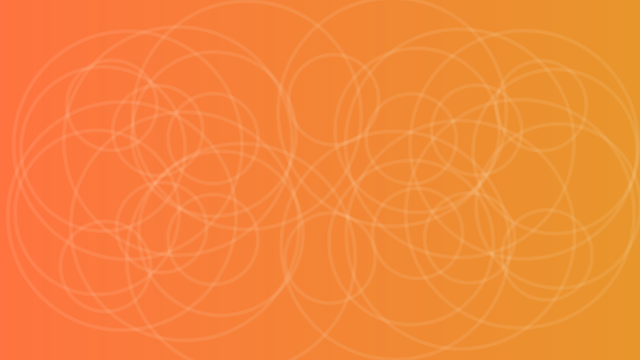
This background is drawn by a WebGL 2 fragment shader. Its source:

```glsl
#version 300 es
precision highp float;
// Overlapping faint rings in three sizes on a coral to amber gradient.

uniform vec2 u_resolution;
out vec4 fragColor;

const float PI = 3.14159;
const vec3 CORAL = vec3(1.0, 0.45, 0.25);
const vec3 AMBER = vec3(0.91, 0.585, 0.17);
const vec3 RING_TINT = vec3(1.0, 0.99, 0.93);
const float RING_OPACITY = 0.092;
const float LINE_WIDTH = 0.0100;   // lengths are in canvas heights
const float EDGE_SOFTNESS = 0.0012;
const float AXIS_HEIGHT = 0.49;

// Tier: radius, column count, mean offset from the axis, offset variation
const vec4 LARGE = vec4(0.317, 6.0, 0.145, 0.055);
const vec4 MEDIUM = vec4(0.228, 4.0, 0.125, 0.045);
const vec4 SMALL = vec4(0.125, 7.0, 0.165, 0.050);
const float SIDE_MARGIN = 0.005;
const float CLUSTERING = 0.5;      // pull of the columns towards the sides
const float COLUMN_JITTER = 0.020;
const float ROW_JITTER = 0.018;

float ringCoverage(vec2 p, vec2 center, float radius, float blur) {
    float edge = abs(length(p - center) - radius) - 0.5 * LINE_WIDTH;
    return 1.0 - smoothstep(-blur, blur, edge);
}

// Light passing through one tier: two loosely mirrored rows of rings
float tierTransmission(vec2 p, float aspect, vec4 tier, float inset, float waves, float blur) {
    float transmission = 1.0;
    float halfSpan = 0.5 * aspect - tier.x - SIDE_MARGIN - inset;
    for (float column = 0.0; column < tier.y; column++) {
        // Column position from -1 to 1, thinned out near the middle
        float t = 2.0 * column / (tier.y - 1.0) - 1.0;
        float spread = mix(t, sign(t) * sqrt(abs(t)), CLUSTERING);
        float sway = COLUMN_JITTER * sin(column * 1.9 + waves);
        float x = 0.5 * aspect + halfSpan * spread + sway;
        for (float side = -1.0; side <= 1.0; side += 2.0) {
            float shift = ROW_JITTER * sin(column * 3.7 + side + waves);
            float offset = tier.z + tier.w * cos(PI * waves * t) + shift;
            vec2 center = vec2(x + side * shift, AXIS_HEIGHT + side * offset);
            float coverage = ringCoverage(p, center, tier.x, blur);
            transmission *= 1.0 - RING_OPACITY * coverage;
        }
    }
    return transmission;
}

void main() {
    vec2 p = gl_FragCoord.xy / u_resolution.y;
    float aspect = u_resolution.x / u_resolution.y;
    float blur = EDGE_SOFTNESS + 0.5 / u_resolution.y;

    // Horizontal background gradient
    vec3 background = mix(CORAL, AMBER, p.x / aspect);

    // Rings brighten slightly further where they cross
    float transmission = tierTransmission(p, aspect, LARGE, 0.0, 1.0, blur)
                       * tierTransmission(p, aspect, MEDIUM, 0.02, 1.0, blur)
                       * tierTransmission(p, aspect, SMALL, 0.16, 2.0, blur);

    fragColor = vec4(mix(RING_TINT, background, transmission), 1.0);
}
```
